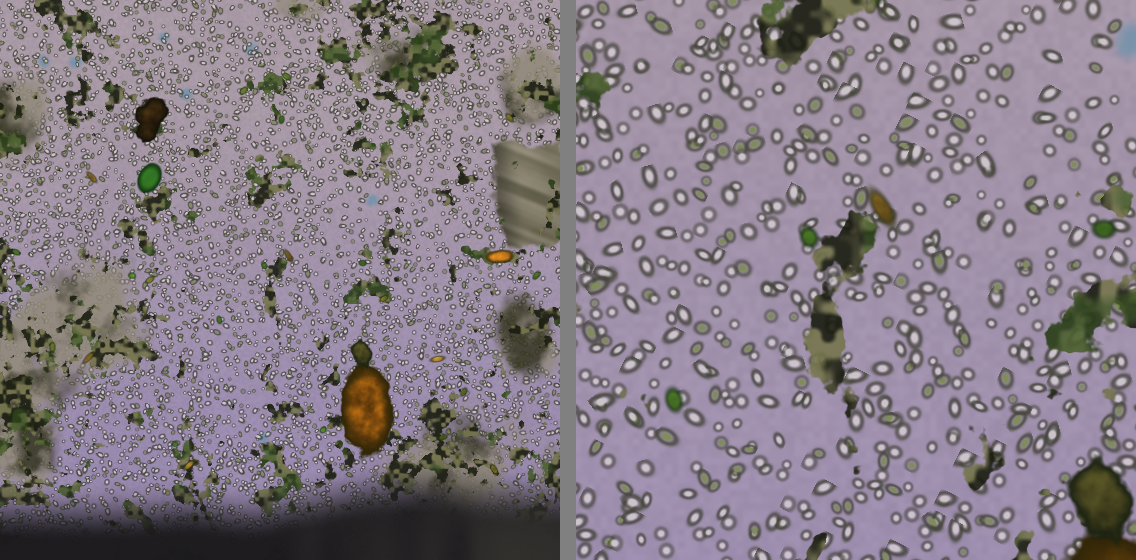
Left, the full canvas; right, a detail of the centre.
Reproduce this texture procedurally as a three.js fragment shader.

```glsl
// Bright-field micrograph: a lilac field strewn with tiny ringed cells, olive debris,
// blurred heaps, coloured specks and a dark slide edge along the bottom.
// Hashed grids place the cells and clumps; value noise shapes and tints the matter.
varying vec2 vUv;

float hash(vec2 p) {
  vec3 q = fract(p.xyx * 0.1031);
  q += dot(q, q.yzx + 33.33);
  return fract((q.x + q.y) * q.z);
}

vec2 hash2(vec2 p) { return vec2(hash(p), hash(p + 71.7)); }

mat2 turn(float a) { return mat2(cos(a), -sin(a), sin(a), cos(a)); }

float noise(vec2 p) {
  vec2 i = floor(p), f = fract(p);
  f = f * f * (3.0 - 2.0 * f);
  return mix(mix(hash(i), hash(i + vec2(1, 0)), f.x),
             mix(hash(i + vec2(0, 1)), hash(i + vec2(1, 1)), f.x), f.y);
}

float fbm(vec2 p) {
  float sum = 0.0, amp = 0.53;
  for (int i = 0; i < 4; i++) {
    sum += amp * noise(p);
    p = turn(0.6) * p * 2.03 + 9.1;
    amp *= 0.5;
  }
  return sum;
}

// One layer of small oval cells: pale core, dark refracting rim
vec3 addCells(vec3 col, vec2 p, float count, float share, float seed) {
  vec2 g = turn(seed) * p * count + seed * 37.0;
  vec2 id = floor(g), rnd = hash2(id + seed);
  float kind = hash(id + 5.3), present = step(hash(id + 13.9), share);
  vec2 q = turn(kind * 40.0) * (fract(g) - 0.5 - (rnd - 0.5) * 0.44) / count;
  q.x /= 1.0 + 0.9 * rnd.x * rnd.x;
  float d = length(q) / mix(0.0021, 0.0037, rnd.y);
  float rim = exp(-pow((d - 1.05) * 2.6, 2.0));
  vec3 core = mix(vec3(0.80, 0.77, 0.79), vec3(0.50, 0.55, 0.35), step(0.82, kind));
  col = mix(col, vec3(0.27, 0.27, 0.23), rim * present * mix(0.5, 0.85, rnd.x));
  return mix(col, core, present * (1.0 - smoothstep(0.35, 0.8, d)));
}

// Density of sharp debris: ragged patches on a loose grid
float patches(vec2 p) {
  p = p * 8.0 + 1.6 * vec2(fbm(p * 14.0), fbm(p * 14.0 + 40.0));
  float field = 0.0;
  for (int k = 0; k < 9; k++) {
    vec2 id = floor(p) + vec2(mod(float(k), 3.0), floor(float(k) / 3.0)) - 1.0;
    float r = mix(0.2, 0.6, hash(id + 3.1)) * step(hash(id + 8.7), 0.58);
    field = max(field, 1.0 - length(p - id - hash2(id)) / (r + 0.001));
  }
  return field;
}

float heap(vec2 p, vec2 centre, vec2 size) {
  vec2 q = (p - centre) / size;
  return exp(-dot(q, q));
}

// Solid particle with rough outline, mottled inside and darker at its edge
vec3 addBody(vec3 col, vec2 p, vec2 centre, vec2 size, float angle, float rough, vec3 tint) {
  vec2 q = turn(angle) * (p - centre) / size;
  float d = length(q) + rough * (fbm(p * 45.0) - 0.5);
  float mottle = mix(1.0, 0.35 + 1.3 * fbm(p * 50.0), min(1.0, rough * 3.0));
  vec3 inside = mix(tint * mottle, tint * vec3(0.34, 0.45, 0.5), smoothstep(0.5, 1.0, d));
  float blur = clamp(0.0022 / min(size.x, size.y), 0.03, 0.4);
  return mix(inside, col, smoothstep(1.0 - blur, 1.0 + blur, d));
}

void main() {
  vec2 p = vUv;

  // Lit field, warmer at the top and bluer below
  vec3 col = mix(vec3(0.60, 0.54, 0.69), vec3(0.665, 0.605, 0.655), smoothstep(0.1, 0.9, p.y));
  col += 0.03 * (fbm(p * 5.0) - 0.5) + 0.035 * (noise(p * 260.0) - 0.5);

  // Soft blue spots
  for (int i = 0; i < 9; i++) {
    vec2 c = hash2(vec2(float(i) * 3.7, 21.0));
    float r = mix(0.010, 0.021, hash(c * 90.0));
    float d = length(p - c) / r + 0.9 * (fbm(p * 70.0) - 0.5);
    col = mix(col, vec3(0.42, 0.57, 0.67), 0.75 * (1.0 - smoothstep(0.3, 1.2, d)));
  }

  col = addCells(col, p, 60.0, 0.52, 0.3);
  col = addCells(col, p, 74.0, 0.46, 1.1);
  col = addCells(col, p, 52.0, 0.38, 2.2);

  // Out-of-focus heaps
  float haze = heap(p, vec2(0.02, 0.79), vec2(0.07, 0.09))
    + heap(p, vec2(0.18, 0.44), vec2(0.11, 0.13)) + heap(p, vec2(0.03, 0.36), vec2(0.10, 0.09))
    + heap(p, vec2(0.04, 0.20), vec2(0.07, 0.08)) + heap(p, vec2(0.71, 0.91), vec2(0.09, 0.05))
    + heap(p, vec2(0.95, 0.84), vec2(0.06, 0.08)) + heap(p, vec2(0.94, 0.39), vec2(0.07, 0.09))
    + heap(p, vec2(0.84, 0.18), vec2(0.16, 0.10)) + heap(p, vec2(0.54, 0.99), vec2(0.06, 0.03));
  float cloud = fbm(p * 13.0 + 4.0);
  vec3 mud = mix(vec3(0.22, 0.22, 0.14), vec3(0.57, 0.54, 0.48), smoothstep(0.3, 0.62, fbm(p * 17.0)));
  col = mix(col, mud, 0.88 * smoothstep(0.22, 0.62, haze * (0.1 + 1.25 * cloud)));

  // Striped fragment at the right
  vec2 s = turn(0.12) * (p - vec2(0.955, 0.655));
  vec2 box = abs(s) - vec2(0.065, 0.095) + 0.05 * (fbm(p * 20.0) - 0.5);
  float stripe = noise(vec2(s.x * 9.0, (s.y + s.x * 0.55) * 85.0));
  vec3 plate = mix(vec3(0.34, 0.33, 0.25), vec3(0.61, 0.58, 0.51), 0.65 * stripe + 0.5 * cloud);
  plate *= 0.65 + 0.35 * smoothstep(-0.07, -0.02, s.x);
  col = mix(plate, col, smoothstep(-0.005, 0.006, max(box.x, box.y)));

  // Sharp olive debris, denser on the heaps
  float field = max(patches(p), 0.0) + 0.3 * min(haze, 1.0);
  float lumps = fbm(p * 58.0) + 0.55 * field - 0.77;
  vec3 grit = mix(vec3(0.10, 0.11, 0.06), vec3(0.46, 0.46, 0.30), smoothstep(0.3, 0.75, noise(p * 120.0)));
  grit = mix(grit, vec3(0.20, 0.33, 0.11), 0.6 * smoothstep(0.6, 0.75, noise(p * 31.0)));
  col = mix(col, grit, 0.9 * smoothstep(-0.02, 0.06, lumps) * step(0.01, field));

  // Scattered green, olive and amber specks
  for (int i = 0; i < 26; i++) {
    vec2 c = hash2(vec2(float(i) * 5.3, 64.0));
    float k = hash(c * 77.0);
    vec3 tint = mix(vec3(0.27, 0.43, 0.14), vec3(0.60, 0.46, 0.16), smoothstep(0.45, 0.8, k));
    col = addBody(col, p, c, vec2(0.006 + 0.008 * k * k, 0.005), k * 50.0, 0.3, tint);
  }

  // Larger bodies: amber mass, its dark cap, green leaf, brown lump, amber chip
  col = addBody(col, p, vec2(0.655, 0.268), vec2(0.046, 0.082), 0.06, 0.3, vec3(0.56, 0.33, 0.06));
  col = addBody(col, p, vec2(0.648, 0.368), vec2(0.018, 0.024), 0.5, 1.1, vec3(0.30, 0.29, 0.13));
  col = addBody(col, p, vec2(0.267, 0.682), vec2(0.020, 0.028), -0.5, 0.06, vec3(0.20, 0.46, 0.14));
  col = addBody(col, p, vec2(0.270, 0.788), vec2(0.024, 0.037), -0.4, 0.8, vec3(0.22, 0.15, 0.06));
  col = addBody(col, p, vec2(0.892, 0.542), vec2(0.025, 0.012), 0.1, 0.35, vec3(0.70, 0.43, 0.10));

  // Blurred dark slide edge, higher and greyer to the right
  float right = smoothstep(0.45, 0.7, p.x);
  float height = p.y - 0.025 * right + 0.03 * (noise(vec2(p.x * 9.0, 2.0)) - 0.5);
  vec3 edge = mix(vec3(0.09, 0.085, 0.10), vec3(0.17, 0.165, 0.155), right * noise(vec2(p.x * 22.0, p.y * 5.0)) + 0.2);
  col = mix(col, edge, 0.98 * pow(1.0 - smoothstep(0.045, 0.165, height), 1.3));

  gl_FragColor = vec4(clamp(col, 0.0, 1.0), 1.0);
}
```
